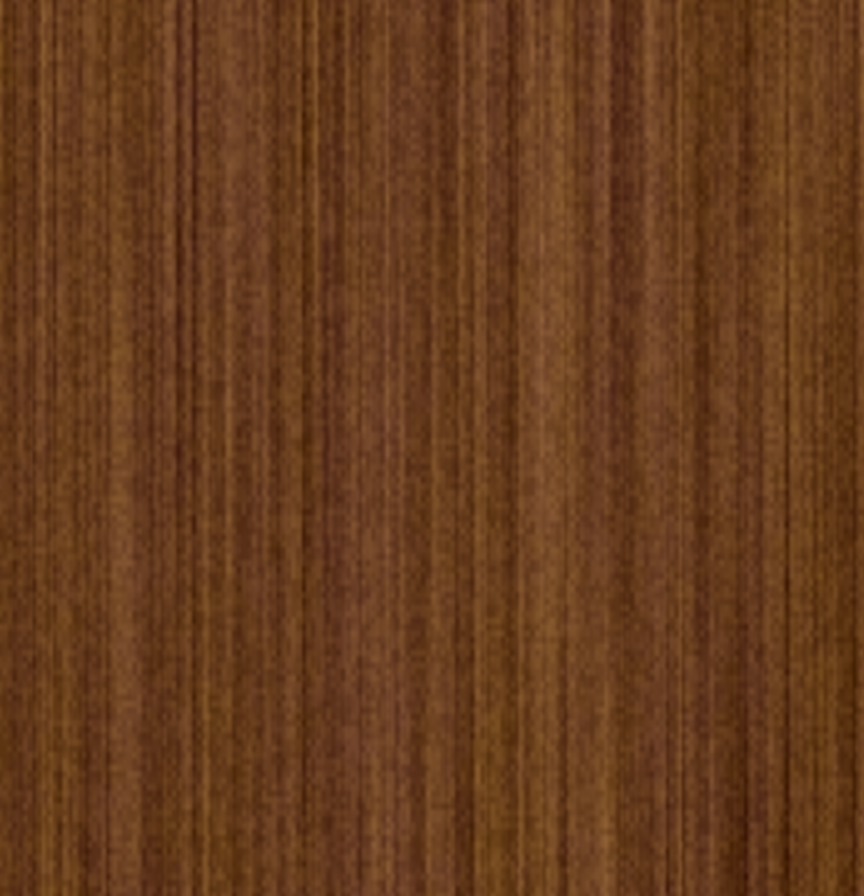
This texture is drawn by a WebGL 1 fragment shader. Its source:

```glsl
precision highp float;

uniform vec2 u_resolution;

const vec3 WOOD = vec3(0.402, 0.235, 0.115);
const vec3 LIGHT_SHIFT = vec3(1.0, 0.88, 0.62);
const vec3 RED_SHIFT = vec3(-0.10, -0.30, 1.0);

float hash(vec2 p) {
  vec3 q = fract(p.xyx * vec3(0.1031, 0.1030, 0.0973));
  q += dot(q, q.yzx + 33.33);
  return fract((q.x + q.y) * q.z);
}

// Smooth lattice noise, centred on zero
float grain(vec2 p, float seed) {
  vec2 cell = floor(p) + seed;
  vec2 f = fract(p);
  f = f * f * (3.0 - 2.0 * f);
  float low = mix(hash(cell), hash(cell + vec2(1.0, 0.0)), f.x);
  float high = mix(hash(cell + vec2(0.0, 1.0)), hash(cell + vec2(1.0, 1.0)), f.x);
  return mix(low, high, f.y) - 0.5;
}

// Cellular pores: one thin vertical line per column, fading along its length
float poreLines(vec2 p, float columns, float halfWidth, float seed) {
  float column = floor(p.x * columns);
  float ink = 0.0;
  for (int i = -1; i <= 1; i++) {
    float id = column + float(i);
    float centre = (id + hash(vec2(id + seed, 7.0))) / columns;
    float strength = smoothstep(0.25, 1.0, hash(vec2(id + seed, 19.0)));
    float fade = 0.70 + 0.8 * grain(vec2(id + 0.5, p.y * 2.5), seed);
    float d = (p.x - centre) / halfWidth;
    ink = max(ink, strength * fade * exp(-d * d));
  }
  return ink;
}

// Layered lengthwise streaks, from broad bands to fine fibres
float streaks(vec2 p) {
  float tone = 0.050 * grain(p * vec2(15.0, 0.7), 11.0);
  tone += 0.040 * grain(p * vec2(43.0, 0.9), 37.0);
  tone += 0.110 * grain(p * vec2(105.0, 1.2), 71.0);
  tone += 0.100 * grain(p * vec2(165.0, 2.0), 113.0);
  return tone;
}

// Soft mottling that breaks up the fibres
float mottle(vec2 p) {
  float fleck = 0.090 * grain(p * vec2(180.0, 140.0), 151.0);
  return fleck + 0.030 * grain(p * vec2(90.0, 50.0), 211.0);
}

void main() {
  vec2 p = gl_FragCoord.xy / u_resolution.y;

  float tone = streaks(p) + mottle(p);
  tone -= 0.085 * poreLines(p, 58.0, 0.0026, 5.0);
  tone += 0.070 * poreLines(p, 52.0, 0.0026, 83.0);

  // Reddish and golden bands
  float redness = 0.042 * grain(p * vec2(13.0, 0.9), 251.0);
  redness += 0.028 * grain(p * vec2(38.0, 1.6), 307.0);
  redness += 0.024 * grain(p * vec2(60.0, 36.0), 401.0);

  vec3 color = WOOD + tone * LIGHT_SHIFT + redness * RED_SHIFT;
  gl_FragColor = vec4(clamp(color, 0.0, 1.0), 1.0);
}
```
